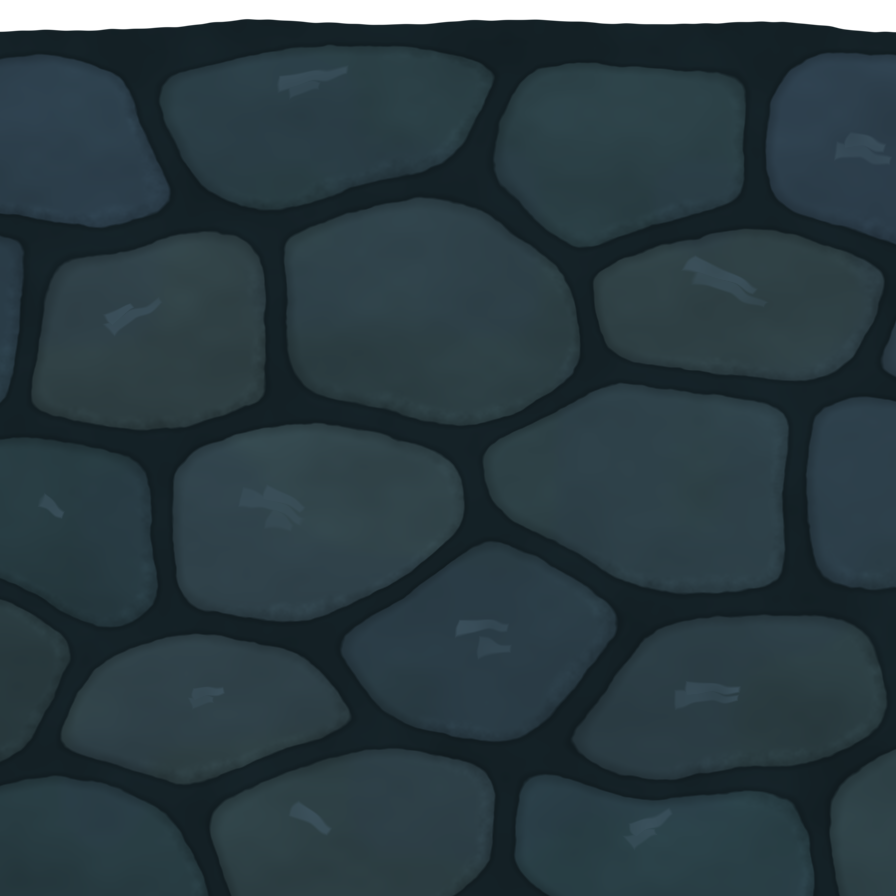
This texture is drawn by a three.js fragment shader. Its source:

```glsl
// Painted wall of rounded blue-grey stones in dark mortar, with a wavy top edge on white.
varying vec2 vUv;

const vec2 GRID = vec2(3.2, 4.9); // stones across and up

float hash(vec2 p) {
  return fract(sin(dot(p, vec2(127.1, 311.7))) * 43758.5453);
}

float noise(vec2 p) {
  vec2 i = floor(p), f = fract(p);
  f = f * f * (3.0 - 2.0 * f);
  return mix(mix(hash(i), hash(i + vec2(1.0, 0.0)), f.x),
             mix(hash(i + vec2(0.0, 1.0)), hash(i + 1.0), f.x), f.y);
}

float fbm(vec2 p) {
  return 0.55 * noise(p) + 0.3 * noise(p * 2.1 + 7.3) + 0.15 * noise(p * 4.3 + 3.1);
}

// Jittered brick layout: the seed point of one stone, in grid units
vec2 stoneSeed(vec2 cell) {
  vec2 jitter = vec2(hash(cell + 3.7), hash(cell + 19.2)) - 0.5;
  return cell + 0.5 + vec2(0.5 * mod(cell.y, 2.0), 0.0) + jitter * vec2(0.5, 0.42);
}

vec2 nearestStone(vec2 q) {
  vec2 best = vec2(0.0);
  float bestDist = 100.0;
  for (int j = -1; j <= 1; j++) {
    for (int i = -2; i <= 2; i++) {
      vec2 cell = floor(q) + vec2(float(i), float(j));
      vec2 r = stoneSeed(cell) - q;
      if (dot(r, r) < bestDist) {
        bestDist = dot(r, r);
        best = cell;
      }
    }
  }
  return best;
}

// Smoothly rounded distance to the stone's borders, in canvas units
float borderDistance(vec2 q, vec2 stone, float roof) {
  float k = 0.013;
  float sum = exp(-roof / k);
  vec2 seed = stoneSeed(stone);
  for (int j = -2; j <= 2; j++) {
    for (int i = -2; i <= 2; i++) {
      if (i == 0 && j == 0) continue;
      vec2 other = stoneSeed(stone + vec2(float(i), float(j)));
      vec2 n = normalize(other - seed);
      float d = dot(0.5 * (seed + other) - q, n) / length(n * GRID);
      sum += exp(-d / k);
    }
  }
  return -k * log(sum);
}

// A few slanted, tapering brush strokes of light
float glints(vec2 p, vec2 stone) {
  float angle = mix(-0.55, 0.75, hash(stone + 41.0));
  float c = cos(angle), s = sin(angle);
  p -= vec2(mix(-0.06, 0.03, hash(stone + 5.0)), mix(0.012, 0.04, hash(stone + 8.0)));
  p = vec2(c * p.x + s * p.y, c * p.y - s * p.x);
  p += (vec2(noise(p * 70.0), noise(p * 55.0 + 9.0)) - 0.5) * 0.008;
  float light = 0.0;
  for (int i = 0; i < 3; i++) {
    float n = float(i);
    float halfLength = mix(0.012, 0.042, hash(stone + 13.0 * n));
    vec2 r = p - vec2((hash(stone + n + 2.0) - 0.5) * 0.025, -0.012 * n);
    float halfWidth = 0.0065 * (1.0 - 0.45 * r.x / halfLength);
    float d = max(abs(r.x) - halfLength, abs(r.y) - halfWidth);
    float strength = step(0.3 * n, hash(stone + 29.0 * n + 1.0)) * (1.0 - 0.2 * n);
    light = max(light, strength * (1.0 - smoothstep(-0.002, 0.002, d)));
  }
  return light * step(0.2, hash(stone + 77.0));
}

vec3 stoneColor(vec2 p, vec2 local, vec2 stone, float d) {
  vec3 greyGreen = vec3(0.185, 0.25, 0.265);
  vec3 slateBlue = vec3(0.175, 0.242, 0.298);
  vec3 teal = vec3(0.155, 0.237, 0.262);
  vec3 color = mix(greyGreen, teal, hash(stone + 11.0));
  color = mix(color, slateBlue, smoothstep(0.5, 0.95, hash(stone + 23.0)));
  color *= mix(0.94, 1.08, hash(stone + 31.0));

  // Broad brushwork and a soft light from above
  color *= 0.9 + 0.2 * fbm(p * vec2(11.0, 15.0) + stone * 3.0);
  color *= 1.0 + 0.5 * clamp(local.y, -0.1, 0.1);
  color = mix(color, slateBlue, 0.3 * smoothstep(0.5, 0.7, noise(p * 9.0 + 4.0)));

  // Grainy worn rim, strongest on one side, and a dim outline
  float side = smoothstep(-0.03, 0.06, dot(local, vec2(0.6, -0.8)));
  float rim = 1.0 - smoothstep(0.026, 0.036, d + 0.012 * noise(p * 25.0));
  color *= 1.0 + rim * side * (0.04 + 0.24 * (fbm(p * 95.0) - 0.5));
  color *= mix(0.84, 1.0, smoothstep(0.011, 0.025, d));

  float glint = glints(local, stone) * smoothstep(0.018, 0.023, d);
  return mix(color, vec3(0.25, 0.335, 0.385), glint * (0.4 + 0.4 * noise(p * 40.0)));
}

void main() {
  float top = 0.962 + 0.016 * noise(vec2(vUv.x * 7.0, 2.0)) + 0.002 * noise(vUv.xx * 40.0);
  vec2 warp = vec2(noise(vUv * 7.0), noise(vUv * 7.0 + 31.0)) - 0.5;
  vec2 p = vUv + warp * 0.035;
  vec2 q = p * GRID + vec2(0.3, 0.35);

  vec2 stone = nearestStone(q);
  float d = borderDistance(q, stone, top - 0.011 - vUv.y);
  d += (fbm(vUv * 45.0) - 0.5) * 0.005;
  vec2 local = (q - stoneSeed(stone)) / GRID;

  vec3 mortar = vec3(0.08, 0.13, 0.15) * (0.9 + 0.2 * fbm(vUv * 14.0));
  mortar *= 1.0 - 0.12 * smoothstep(0.005, 0.011, d);
  vec3 color = mix(mortar, stoneColor(vUv, local, stone, d), smoothstep(0.0105, 0.0135, d));
  color = mix(color, vec3(1.0), smoothstep(-0.001, 0.001, vUv.y - top));
  gl_FragColor = vec4(color, 1.0);
}
```
